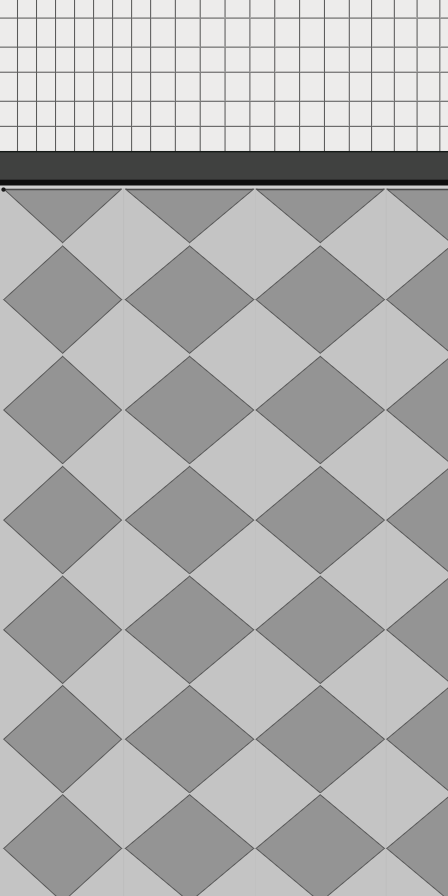
Give the GLSL for this pattern, as a WebGL 1 fragment shader.

```glsl
precision highp float;
// A wall of pale square tiles above a dark rail and a grey diamond panel.

uniform vec2 u_resolution;

// The canvas is 3.84 units wide, with y measured down from the top.
float pixelSize;

// Smooth step from 0 to 1, one pixel wide, where d crosses zero.
float edge(float d) {
  return clamp(d / pixelSize + 0.5, 0.0, 1.0);
}

// Coverage of a stroke centred on d = 0, also when thinner than a pixel.
float stroke(float d, float width) {
  return edge(d + 0.5 * width) - edge(d - 0.5 * width);
}

// Signed distance to the nearest of a row of evenly spaced lines.
float repeatLine(float x, float pitch) {
  return (fract(x / pitch + 0.5) - 0.5) * pitch;
}

// Tile wall: narrow columns on the left, wider ones to the right.
vec3 tileWall(vec2 p) {
  float columnLine = repeatLine(p.x - 0.15, 0.163);
  if (p.x > 1.38) columnLine = repeatLine(p.x - 1.29, 0.213);
  if (p.x > 3.08) columnLine = repeatLine(p.x - 2.99, 0.195);

  // Courses alternate between two slightly different heights.
  float course = floor((p.y - 0.155) / 0.232 + 0.5);
  float courseY = 0.155 + 0.232 * course + 0.017 * mod(course, 2.0);

  float grout = max(stroke(columnLine, 0.009), stroke(p.y - courseY, 0.009));
  return mix(vec3(0.93, 0.925, 0.92), vec3(0.25), grout * 0.85);
}

// Diamond panel: stacked rhombi with thin dark outlines.
vec3 diamondPanel(vec2 p) {
  // The first column is narrower than the others.
  float column = max(floor((p.x - 1.06) / 1.122), -1.0);
  vec2 center = vec2(1.625 + 1.12 * column, 0.0);
  vec2 halfSize = vec2(0.55, 0.46);
  if (column < 0.0) {
    center.x = 0.537;
    halfSize.x = 0.505;
  }

  float row = floor((p.y - 1.62) / 0.942 + 0.5);
  center.y = 1.62 + 0.942 * row + 0.012 * sin(row * 0.5236);

  vec2 q = abs(p - center);
  float d = (dot(q / halfSize, vec2(1.0)) - 1.0) / length(1.0 / halfSize);

  // Faint seams run between the columns.
  float seam = stroke(p.x - 1.06 - 1.125 * max(column, 0.0), 0.008);
  vec3 color = mix(vec3(0.77), vec3(0.71), seam * 0.5);
  color = mix(color, vec3(0.582), edge(-d));
  color = mix(color, vec3(0.25), stroke(d, 0.008) * 0.8);

  // The cut top row is closed by a dark line along the rail.
  float topCut = stroke(p.y - 1.625, 0.012) * edge(-d);
  return mix(color, vec3(0.3), topCut);
}

void main() {
  pixelSize = 3.84 / u_resolution.x;
  vec2 p = vec2(gl_FragCoord.x, u_resolution.y - gl_FragCoord.y) * pixelSize;

  vec3 color = tileWall(p);

  // Dark rail with a black rim, a black foot and a pale lip.
  color = mix(color, vec3(0.25, 0.255, 0.25), edge(p.y - 1.295));
  color = mix(color, vec3(0.08, 0.1, 0.09), stroke(p.y - 1.3, 0.012));
  color = mix(color, vec3(0.06), edge(p.y - 1.54));
  color = mix(color, vec3(0.82), edge(p.y - 1.59));

  color = mix(color, diamondPanel(p), edge(p.y - 1.615));

  // Small dark chip at the left end of the lip.
  color = mix(color, vec3(0.1), edge(0.018 - length(p - vec2(0.03, 1.625))));

  gl_FragColor = vec4(color, 1.0);
}
```
